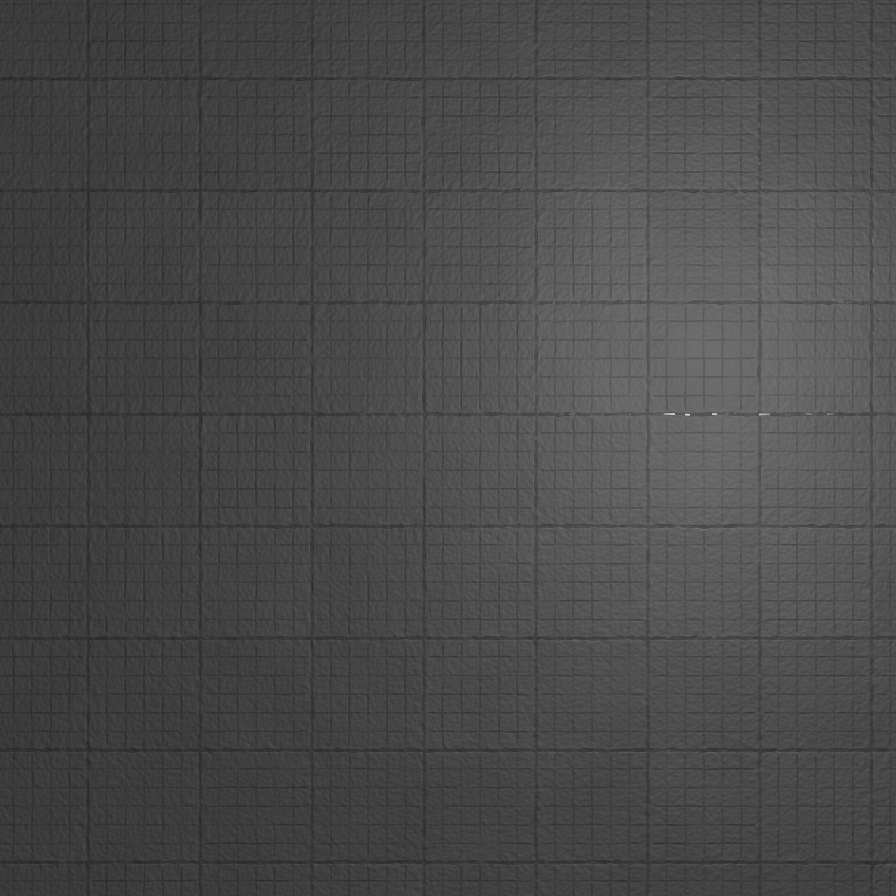
Write a WebGL 2 fragment shader that draws this texture.

```glsl
#version 300 es
precision highp float;
// Dark stone wall of square tiles, each scored with a worn 6 x 6 grid.
// Grooves and gradient noise form a height field, shaded by its slope
// toward a soft lamp at the right; a few glints sit on the lit joints.

uniform vec2 u_resolution;
out vec4 fragColor;

// Layout, in canvas units or tile units
const float TILES = 8.0;
const float CELLS = 6.0;
const vec2 JOINT_OFFSET = vec2(0.785, 0.30);
const float JOINT_HALF_WIDTH = 0.015;
const float SCORE_HALF_WIDTH = 0.008;
const float WOBBLE = 0.008;

// Light and surface
const vec2 LAMP_POS = vec2(0.79, 0.59);
const float LAMP_RADIUS = 0.34;
const float LAMP_GAIN = 0.222;
const float AMBIENT = 0.202;
const vec3 STONE_TINT = vec3(1.0);
const vec3 GLINT_COLOR = vec3(0.85);
const float RELIEF = 0.33;
const float SLOPE_STEP = 0.0016;
const float JOINT_DARK = 0.21;
const float SCORE_DARK = 0.17;

float hash(vec2 p) {
    vec3 q = fract(p.xyx * vec3(0.1031, 0.1030, 0.0973));
    q += dot(q, q.yzx + 33.33);
    return fract((q.x + q.y) * q.z);
}

vec2 gradientAt(vec2 cell) {
    float angle = 6.2832 * hash(cell);
    return vec2(cos(angle), sin(angle));
}

float gradientNoise(vec2 p) {
    vec2 i = floor(p), f = p - i;
    vec2 u = f * f * f * (f * (f * 6.0 - 15.0) + 10.0);
    vec2 e = vec2(0.0, 1.0);
    float low = mix(dot(gradientAt(i), f), dot(gradientAt(i + e.yx), f - e.yx), u.x);
    float high = mix(dot(gradientAt(i + e), f - e), dot(gradientAt(i + 1.0), f - 1.0), u.x);
    return mix(low, high, u.y);
}

// Position in tile units, with slightly uneven joints
vec2 tileSpace(vec2 p) {
    vec2 wobble = vec2(gradientNoise(p * 40.0), gradientNoise(p * 40.0 + 57.0));
    return p * TILES - JOINT_OFFSET + WOBBLE * wobble;
}

vec2 distToLine(vec2 t) {
    return abs(fract(t + 0.5) - 0.5);
}

vec2 lineMask(vec2 d, float halfWidth) {
    float soft = max(0.6 * TILES / u_resolution.y, 0.005);
    return 1.0 - smoothstep(halfWidth - soft, halfWidth + soft, d);
}

// x: joint coverage, y: scored line coverage, both after wear
vec2 grooves(vec2 p) {
    vec2 t = tileSpace(p), id = floor(t);
    vec2 edge = distToLine(t);
    float ragged = gradientNoise(p * 105.0 + 33.0);
    vec2 joint = lineMask(edge, JOINT_HALF_WIDTH + 0.012 * ragged);
    vec2 score = lineMask(distToLine(t * CELLS) / CELLS, SCORE_HALF_WIDTH);
    vec2 tileWear = mix(vec2(0.55), vec2(1.0), vec2(hash(id + 11.0), hash(id + 47.0)));
    float patchWear = smoothstep(-0.45, 0.2, gradientNoise(p * 30.0 + 9.0));
    score *= tileWear * mix(0.4, 1.0, patchWear);
    float inside = smoothstep(0.02, 0.06, min(edge.x, edge.y));
    float jointWear = 0.85 + 0.6 * gradientNoise(p * 48.0 + 15.0);
    return vec2(max(joint.x * 0.85, joint.y) * jointWear, max(score.x, score.y) * inside);
}

float surfaceHeight(vec2 p) {
    vec2 groove = grooves(p);
    vec2 edge = distToLine(tileSpace(p));
    float rim = 1.0 - smoothstep(0.02, 0.16, min(edge.x, edge.y));
    float grain = 0.62 * gradientNoise(p * 235.0) + 0.45 * gradientNoise(p * 140.0 + 3.0);
    float chipped = gradientNoise(p * vec2(112.0, 95.0) + 21.0) * (0.15 + 0.85 * rim);
    return grain + chipped - 0.5 * groove.x - 0.3 * groove.y;
}

// Bright chips clustered along the horizontal joints near the lamp
float glints(vec2 p) {
    vec2 t = tileSpace(p);
    vec2 id = vec2(floor(p.x * 170.0), floor(t.y + 0.5));
    vec2 rowPoint = vec2(p.x, (id.y + JOINT_OFFSET.y) / TILES);
    float cluster = smoothstep(0.0, 0.2, gradientNoise(vec2(p.x * 11.0, id.y * 7.3)));
    float near = 1.0 - smoothstep(0.06, 0.2, distance(rowPoint, LAMP_POS));
    float chip = step(0.72, hash(id + 83.0));
    return chip * cluster * near * lineMask(distToLine(t), 0.008).y;
}

void main() {
    vec2 p = gl_FragCoord.xy / u_resolution;
    vec2 toLamp = LAMP_POS - p;
    float d = length(toLamp * vec2(1.0, 0.92)) / LAMP_RADIUS;
    float glow = 1.0 / (1.0 + d * d);
    vec2 lightDir = toLamp / (length(toLamp) + 0.14);

    // Slopes that face the lamp brighten, the others darken
    float slope = surfaceHeight(p) - surfaceHeight(p + SLOPE_STEP * lightDir);
    vec2 groove = grooves(p);
    float shade = AMBIENT + LAMP_GAIN * glow;
    shade *= 1.0 + 0.03 * (hash(floor(tileSpace(p)) + 5.0) - 0.5);
    shade *= 1.0 + 0.04 * gradientNoise(p * 14.0) + RELIEF * slope;
    shade *= 1.0 - JOINT_DARK * groove.x - SCORE_DARK * groove.y;

    // Pale dust in the joints, then the glints
    float dust = smoothstep(0.3, 0.55, gradientNoise(p * 140.0 + 71.0));
    shade += 0.14 * dust * groove.x * glow;
    fragColor = vec4(mix(STONE_TINT * shade, GLINT_COLOR, glints(p)), 1.0);
}
```
